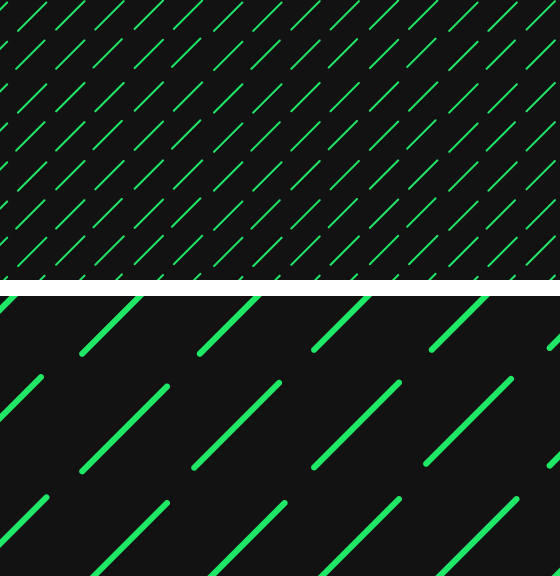
Top, the full canvas; bottom, a detail of the centre.
Give the GLSL for this pattern, as a Shadertoy shader.

```glsl
// Staggered grid of round-capped green diagonal strokes on near-black.

const vec3 BACKGROUND = vec3(0.07);
const vec3 GREEN = vec3(0.12, 0.91, 0.40);

// Lengths are fractions of the canvas height, y pointing down.
const float PITCH = 0.14;
const vec2 FIRST_CENTER = vec2(-0.0250, 0.0596);
const vec2 HALF_STROKE = vec2(0.0505, -0.0505);
const float STROKE_RADIUS = 0.0036;

// Distance to a segment running from -halfSpan to halfSpan.
float strokeDistance(vec2 p, vec2 halfSpan, float radius) {
    float along = clamp(dot(p, halfSpan) / dot(halfSpan, halfSpan), -1.0, 1.0);
    return length(p - halfSpan * along) - radius;
}

// Chooses one of three values by a phase of 0, 1 or 2.
vec2 pick(float phase, vec2 a, vec2 b, vec2 c) {
    return phase < 0.5 ? a : (phase < 1.5 ? b : c);
}

// Small drift of each stroke: pairs of columns and rows cycle through
// three phases, and cells odd in both directions get an extra nudge.
vec2 cellDrift(vec2 cell) {
    vec2 phase = mod(floor(cell / 2.0), 3.0);
    vec2 odd = mod(cell, 2.0);
    vec2 columnDrift = pick(phase.x, vec2(0.0), vec2(-0.0039, -0.0047), vec2(-0.0035, -0.0068));
    vec2 rowDrift = pick(phase.y, vec2(0.0), vec2(0.0, 0.0120), vec2(0.0, 0.0107));
    return columnDrift + rowDrift + odd.x * odd.y * vec2(-0.0066, -0.0044);
}

float coverage(float distance, float pixel) {
    return clamp(0.5 - distance / pixel, 0.0, 1.0);
}

void mainImage(out vec4 fragColor, in vec2 fragCoord) {
    float pixel = 1.0 / iResolution.y;
    vec2 p = vec2(fragCoord.x, iResolution.y - fragCoord.y) * pixel - FIRST_CENTER;

    // Nearest grid cell and position relative to its stroke
    vec2 cell = floor(p / PITCH + 0.5);
    vec2 local = p - cell * PITCH - cellDrift(cell);

    float d = strokeDistance(local, HALF_STROKE, STROKE_RADIUS);
    fragColor = vec4(mix(BACKGROUND, GREEN, coverage(d, pixel)), 1.0);
}
```
